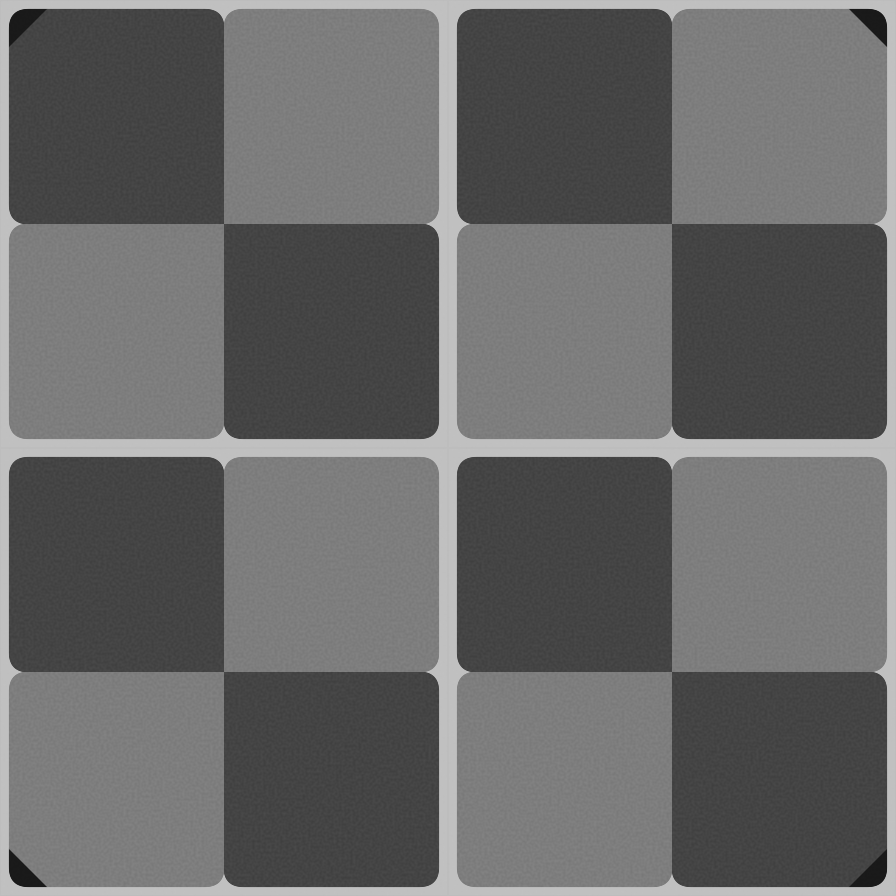
Write a Shadertoy shader that draws this pattern.

```glsl
// Two by two groups of rounded checker tiles in pale grout, with fine grain and dark canvas corners.
#define REPEATS 2.0         // groups across and down
#define TILE 0.4792         // tile side, in groups
#define RADIUS 0.047        // corner reach, in groups
#define ROUNDNESS 2.6       // superellipse exponent of the corners
#define SEAM 0.0012         // half width of the faint grout seam, in groups
#define CORNER_CUT 0.0625   // canvas corner cut along both axes, in canvases
#define GRAIN_CELLS 320.0   // grain cells across the canvas
#define GRAIN 0.035         // grain strength
#define DARK_TILE vec3(0.267)
#define LIGHT_TILE vec3(0.492)
#define GROUT vec3(0.753)
#define CORNER_COLOR vec3(0.10)

// Unit gradient at a lattice point, wrapped to the canvas
vec2 latticeGradient(vec2 cell) {
    uvec2 c = uvec2(mod(cell, GRAIN_CELLS));
    uint h = c.x * 1597u + c.y * 51749u + 977u;
    h = (h ^ (h >> 15u)) * 73244475u;
    h = (h ^ (h >> 15u)) * 73244475u;
    h ^= h >> 16u;
    float angle = float(h & 65535u) * 6.28319 / 65536.0;
    return vec2(cos(angle), sin(angle));
}

float gradientNoise(vec2 p) {
    vec2 i = floor(p), f = p - i;
    vec2 u = f * f * f * (f * (f * 6.0 - 15.0) + 10.0);
    vec2 e = vec2(1.0, 0.0);
    float a = dot(latticeGradient(i), f);
    float b = dot(latticeGradient(i + e.xy), f - e.xy);
    float c = dot(latticeGradient(i + e.yx), f - e.yx);
    float d = dot(latticeGradient(i + e.xx), f - e.xx);
    return mix(mix(a, b, u.x), mix(c, d, u.x), u.y);
}

// Distance past the tile outline; the corner at the group centre stays square
float tileDistance(vec2 q) {
    float halfTile = 0.5 * TILE;
    vec2 a = abs(q);
    vec2 k = max(abs(a - halfTile) - (halfTile - RADIUS), 0.0) / RADIUS;
    float squareCorner = max(k.x, k.y);
    float roundCorner = pow(pow(k.x, ROUNDNESS) + pow(k.y, ROUNDNESS), 1.0 / ROUNDNESS);
    bool nearCentre = max(a.x, a.y) < halfTile;
    return RADIUS * ((nearCentre ? squareCorner : roundCorner) - 1.0);
}

void mainImage(out vec4 fragColor, in vec2 fragCoord) {
    vec2 uv = fragCoord / iResolution.xy;
    float pixel = 1.0 / min(iResolution.x, iResolution.y);
    float groupPixel = REPEATS * pixel;
    vec2 q = fract(uv * REPEATS) - 0.5;

    // Checker: the upper left and lower right tiles are dark
    vec2 side = clamp(2.0 * q / groupPixel, -1.0, 1.0);
    vec3 tile = mix(DARK_TILE, LIGHT_TILE, 0.5 + 0.5 * side.x * side.y);

    // Cut triangles at the four canvas corners
    vec2 inset = 0.5 - abs(uv - 0.5);
    float cut = (inset.x + inset.y - CORNER_CUT) * 0.7071;
    float cornerMask = 1.0 - smoothstep(-0.7 * pixel, 0.7 * pixel, cut);
    tile = mix(tile, CORNER_COLOR, cornerMask);

    // Grout with a faint seam between groups
    float border = 0.5 - max(abs(q.x), abs(q.y));
    float seam = 1.0 - smoothstep(SEAM, SEAM + groupPixel, border);
    vec3 grout = GROUT - 0.012 * seam;

    // One-sided edge keeps shared tile edges free of grout
    float groutMask = smoothstep(0.0, groupPixel, tileDistance(q));
    float grain = GRAIN * gradientNoise(uv * GRAIN_CELLS);
    grain *= mix(1.0 - 0.8 * cornerMask, 0.15, groutMask);
    fragColor = vec4(mix(tile, grout, groutMask) + grain, 1.0);
}
```
